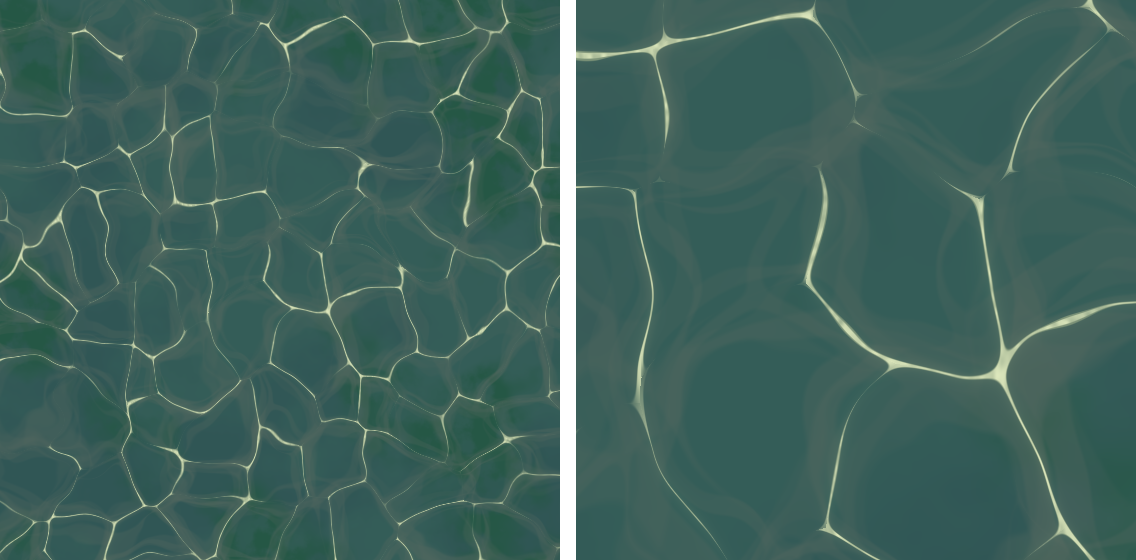
Left: the whole. Right: its middle third, enlarged.
This texture is drawn by a Shadertoy shader. Its source:

```glsl
// Sunlit water caustics: a pale, folded web of light over murky teal water.

const float CELLS = 9.6;
const int VEILS = 5;

const vec3 TEAL = vec3(0.190, 0.338, 0.335);
const vec3 TEAL_LIGHT = vec3(0.205, 0.365, 0.345);
const vec3 ALGAE = vec3(0.145, 0.340, 0.270);
const vec3 VEIL = vec3(0.34, 0.41, 0.375);
const vec3 GLOW = vec3(0.53, 0.61, 0.49);
const vec3 LIGHT = vec3(0.87, 0.91, 0.74);

float hash(vec2 p) {
    return fract(sin(dot(p, vec2(127.1, 311.7))) * 43758.5453);
}

vec2 hash2(vec2 p) {
    return vec2(hash(p), hash(p + 57.3));
}

float noise(vec2 p) {
    vec2 i = floor(p), f = fract(p);
    f = f * f * (3.0 - 2.0 * f);
    return mix(mix(hash(i), hash(i + vec2(1, 0)), f.x),
               mix(hash(i + vec2(0, 1)), hash(i + vec2(1, 1)), f.x), f.y);
}

vec2 drift(vec2 p, float seed) {
    return vec2(noise(p + seed), noise(p + seed + 31.7)) - 0.5;
}

float fbm(vec2 p) {
    float sum = 0.0, amp = 0.5;
    for (int i = 0; i < 5; i++) {
        sum += amp * noise(p);
        p = mat2(1.6, 1.2, -1.2, 1.6) * p + 7.1;
        amp *= 0.5;
    }
    return sum;
}

vec2 cellPoint(vec2 cell) {
    return cell + 0.5 + 0.85 * (hash2(cell) - 0.5);
}

// x: rounded distance to the nearest cell wall, y: random strength of that wall
vec2 web(vec2 p, float roundness) {
    vec2 base = floor(p), home = base;
    float nearest = 1e3;
    for (int j = -1; j <= 1; j++)
    for (int i = -1; i <= 1; i++) {
        vec2 cell = base + vec2(i, j);
        float d = distance(p, cellPoint(cell));
        if (d < nearest) { nearest = d; home = cell; }
    }
    vec2 a = cellPoint(home);
    float weights = 0.0, strength = 0.0;
    for (int j = -2; j <= 2; j++)
    for (int i = -2; i <= 2; i++) {
        if (i == 0 && j == 0) continue;
        vec2 cell = home + vec2(i, j);
        vec2 b = cellPoint(cell);
        float wall = dot(0.5 * (a + b) - p, normalize(b - a));
        float w = exp(-roundness * wall);
        weights += w;
        strength += w * hash(home + cell + 0.5);
    }
    return vec2(-log(weights) / roundness, strength / weights);
}

vec3 water(vec2 uv) {
    vec3 col = mix(TEAL, TEAL_LIGHT, smoothstep(0.30, 0.65, fbm(uv * 7.0 + 3.0)));
    float patches = smoothstep(0.48, 0.66, fbm(uv * 4.5 + 11.0));
    float mottle = smoothstep(0.30, 0.60, fbm(uv * 30.0));
    return mix(col, ALGAE, patches * mix(0.3, 1.0, mottle));
}

// Wide translucent sheets that wander around the main web
vec3 addVeils(vec3 col, vec2 p, float aa) {
    for (int i = 0; i < VEILS; i++) {
        float seed = 17.3 * float(i + 1);
        vec2 q = p + 0.55 * drift(p * 0.8, seed) + 0.16 * drift(p * 2.6, seed + 4.0);
        float d = web(q, 26.0).x;
        float width = mix(-0.02, 0.13, noise(p * 1.4 + seed * 2.0));
        float sheet = smoothstep(-aa, aa, width - d);
        col = mix(col, VEIL, sheet * mix(0.08, 0.34, noise(p * 1.1 - seed)));
    }
    return col;
}

// Thin bright filaments that swell, thin out and fade
vec3 addFilaments(vec3 col, vec2 p, float aa) {
    vec2 wall = web(p, 38.0);
    float lit = smoothstep(0.32, 0.66, 0.55 * wall.y + 0.45 * noise(p * 1.7 + 5.0));
    float swell = pow(noise(p * 2.6 + 40.0), 5.0) * lit;
    float width = mix(-0.006, 0.007, lit) + 0.05 * swell;
    float grain = mix(0.45, 1.0, noise(p * vec2(34.0, 20.0)));
    float halo = exp(-max(wall.x, 0.0) / 0.03) * lit;
    float body = smoothstep(-aa, aa, width - wall.x);
    float core = smoothstep(-aa, aa, 0.6 * width - wall.x);
    col = mix(col, GLOW, 0.22 * halo);
    col = mix(col, GLOW, body * mix(0.25, 0.85, lit));
    return mix(col, LIGHT, core * lit * grain);
}

void mainImage(out vec4 fragColor, in vec2 fragCoord) {
    vec2 uv = fragCoord / iResolution.y;
    float aa = 0.8 * CELLS / iResolution.y;

    // Bend the straight cell walls into flowing curves
    vec2 p = uv * CELLS;
    p += 0.7 * drift(p * 0.7, 3.0) + 0.2 * drift(p * 2.1, 9.0);

    vec3 col = water(uv);
    col = addVeils(col, p, aa + 0.012);
    col = addFilaments(col, p, aa);
    fragColor = vec4(col, 1.0);
}
```
